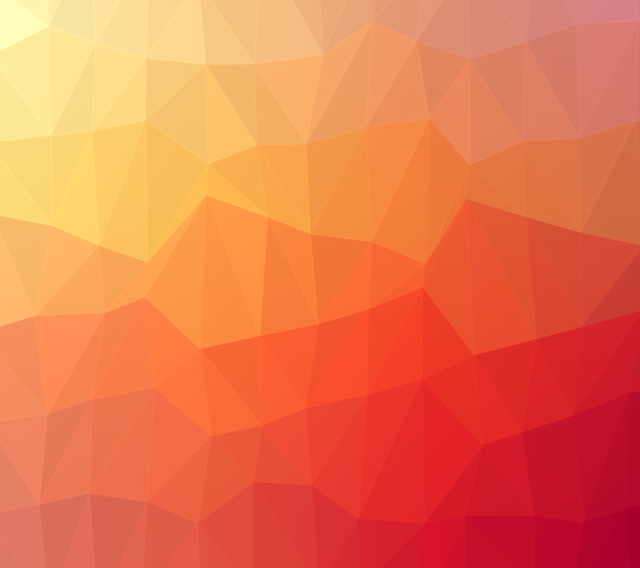
This background is drawn by a WebGL 2 fragment shader. Its source:

```glsl
#version 300 es
precision highp float;
// Low-poly mesh of triangles fading from pale yellow through orange to crimson.
uniform vec2 u_resolution;
out vec4 fragColor;

const float WIDTH = 1.128;                 // canvas width in units of its height
const vec2 ORIGIN = vec2(0.0765, 0.081);   // first mesh vertex, y runs downward
const vec2 CELL = vec2(0.0949, 0.162);     // mean spacing of the vertices

float hash(vec2 p) {
  vec3 q = fract(p.xyx * vec3(0.1031, 0.1030, 0.0973));
  q += dot(q, q.yzx + 33.33);
  return fract((q.x + q.y) * q.z);
}

// Four evenly spaced colours along t
vec3 ramp(vec3 a, vec3 b, vec3 c, vec3 d, float t) {
  t = clamp(t, 0.0, 1.0) * 3.0;
  vec3 ab = mix(a, b, min(t, 1.0));
  vec3 abc = mix(ab, c, clamp(t - 1.0, 0.0, 1.0));
  return mix(abc, d, clamp(t - 2.0, 0.0, 1.0));
}

// Smooth two-way gradient that tints the facets
vec3 gradient(vec2 p) {
  float x = p.x / WIDTH;
  vec3 top = ramp(vec3(1.0, 0.98, 0.72), vec3(0.98, 0.80, 0.52),
                  vec3(0.89, 0.57, 0.45), vec3(0.83, 0.49, 0.53), x);
  vec3 upper = ramp(vec3(1.0, 0.88, 0.48), vec3(0.99, 0.72, 0.31),
                    vec3(0.95, 0.48, 0.22), vec3(0.80, 0.41, 0.26), x);
  vec3 lower = ramp(vec3(0.98, 0.57, 0.38), vec3(0.99, 0.44, 0.22),
                    vec3(0.95, 0.22, 0.14), vec3(0.78, 0.09, 0.16), x);
  vec3 bottom = ramp(vec3(0.86, 0.47, 0.40), vec3(0.89, 0.33, 0.25),
                     vec3(0.83, 0.07, 0.16), vec3(0.66, 0.0, 0.18), x);
  return ramp(top, upper, lower, bottom, (p.y - 0.04) / 0.9);
}

// Position in the five-column sawtooth shared by all ridges
float tooth(float column) {
  return fract((column - 2.9) * 0.2);
}

// Each ridge is a sawtooth of its own height with a little jitter
vec2 vertex(vec2 id) {
  float heights[6] = float[](-0.02, -0.08, 0.105, -0.10, -0.10, 0.02);
  float height = heights[clamp(int(id.y), 0, 5)];
  float jitter = abs(height) < 0.03 ? 0.08 : 0.025;
  vec2 offset = vec2(0.035 * (hash(id + 17.0) - 0.5),
                     height * (tooth(id.x) * 1.25 - 0.5) + jitter * (hash(id + 41.0) - 0.5));
  return ORIGIN + id * CELL + offset;
}

// Signed distance to the line a-b
float lineDistance(vec2 p, vec2 a, vec2 b) {
  vec2 e = b - a, q = p - a;
  return (e.x * q.y - e.y * q.x) / length(e);
}

// Facet colour in rgb, weighted by its pixel coverage in alpha
vec4 facet(vec2 p, vec2 a, vec2 b, vec2 c, float row) {
  float side = sign(lineDistance(c, a, b));
  float d = -side * lineDistance(p, a, b);
  d = max(d, -side * lineDistance(p, b, c));
  d = max(d, -side * lineDistance(p, c, a));
  float coverage = clamp(0.5 - d * u_resolution.y, 0.0, 1.0);
  if (coverage <= 0.0) return vec4(0.0);

  // Pull the tint toward its strip so that the ridges stay crisp
  vec2 centre = (a + b + c) / 3.0;
  float stripY = ORIGIN.y + (row + 0.5) * CELL.y;
  vec2 tintAt = mix(vec2(centre.x, mix(centre.y, stripY, 0.6)), p, 0.2);
  float shade = 1.0 + 0.05 * (hash(floor(centre * 300.0)) - 0.5);
  shade += 0.025 * (1.0 - smoothstep(0.0, 0.003, -d));
  return vec4(gradient(tintAt) * shade, 1.0) * coverage;
}

void main() {
  vec2 uv = gl_FragCoord.xy / u_resolution;
  vec2 p = vec2(uv.x * WIDTH, 1.0 - uv.y);
  vec2 home = floor((p - ORIGIN) / CELL);
  vec4 sum = vec4(gradient(p), 1.0) * 0.001;

  // Two triangles per nearby cell
  for (int j = -1; j <= 1; j++) {
    for (int i = -1; i <= 1; i++) {
      vec2 id = home + vec2(i, j);
      vec2 a = vertex(id), b = vertex(id + vec2(1, 0));
      vec2 c = vertex(id + vec2(0, 1)), d = vertex(id + 1.0);
      bool fallsRight = tooth(id.x) < 0.3;
      sum += facet(p, a, b, fallsRight ? d : c, id.y);
      sum += facet(p, c, d, fallsRight ? a : b, id.y);
    }
  }
  fragColor = vec4(clamp(sum.rgb / sum.a, 0.0, 1.0), 1.0);
}
```
